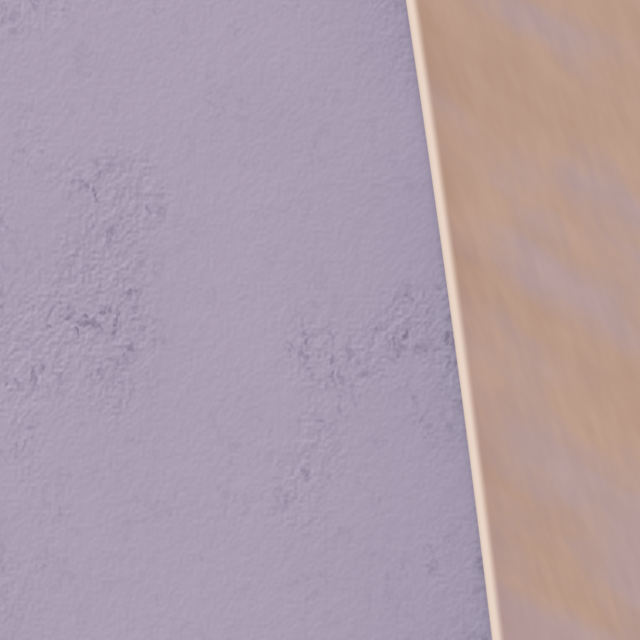
This texture is drawn by a WebGL 2 fragment shader. Its source:

```glsl
#version 300 es
precision highp float;
// Weathered lavender plaster beside a tan panel, parted by a slanted cream bevel.
// The seam is a slightly bowed line; plaster is embossed noise with cellular pits,
// and the panel is streaked noise stretched along its sloping grain.

#define EDGE_TOP 0.634
#define EDGE_BOTTOM 0.769
#define EDGE_BOW 0.004
#define BEVEL_WIDTH 0.017
#define RELIEF 0.048
#define PIT_DEPTH 0.085
#define SHADE_REACH 0.075
#define PLASTER vec3(0.672, 0.622, 0.704)
#define PLASTER_DARK vec3(0.610, 0.575, 0.655)
#define PANEL_TAN vec3(0.730, 0.605, 0.535)
#define PANEL_MAUVE vec3(0.710, 0.612, 0.606)
#define CREAM vec3(0.915, 0.835, 0.780)

uniform vec2 u_resolution;
out vec4 fragColor;

vec2 hash2(vec2 p) {
  vec3 q = fract(vec3(p.xyx) * vec3(0.1031, 0.1030, 0.0973));
  q += dot(q, q.yzx + 33.33);
  return fract((q.xx + q.yz) * q.zy);
}

float valueNoise(vec2 p) {
  vec2 i = floor(p), f = fract(p);
  f = f * f * (3.0 - 2.0 * f);
  float low = mix(hash2(i).x, hash2(i + vec2(1, 0)).x, f.x);
  float high = mix(hash2(i + vec2(0, 1)).x, hash2(i + vec2(1, 1)).x, f.x);
  return mix(low, high, f.y);
}

float fbm(vec2 p) {
  float sum = 0.0, weight = 0.5;
  for (int k = 0; k < 4; k++) {
    sum += weight * valueNoise(p);
    p = mat2(1.6, 1.2, -1.2, 1.6) * p + 17.3;
    weight *= 0.5;
  }
  return sum / 0.9375;
}

// Distance to the nearest scattered cell point
float cellular(vec2 p) {
  vec2 i = floor(p), f = fract(p);
  float nearest = 2.0;
  for (int y = -1; y <= 1; y++)
    for (int x = -1; x <= 1; x++) {
      vec2 cell = vec2(x, y);
      nearest = min(nearest, length(cell + hash2(i + cell) - f));
    }
  return nearest;
}

float plasterHeight(vec2 p) {
  return 0.65 * fbm(p * vec2(62.0, 50.0)) + 0.35 * valueNoise(p * 190.0);
}

vec3 plasterColor(vec2 p, float toSeam) {
  // Worn areas gather along the middle and toward the seam
  float worn = smoothstep(0.42, 0.68, fbm(p * vec2(7.0, 5.0) + 4.7));
  float middle = exp(-pow((p.y - 0.57) / 0.30, 2.0));
  worn *= 0.40 + 0.60 * middle;

  // Light from the upper left over the relief
  float slope = plasterHeight(p) - plasterHeight(p + vec2(-0.0028, 0.0036));
  float relief = slope * RELIEF * (1.2 + 2.6 * worn);

  // Irregular pits, warped and longer in height
  vec2 warp = vec2(fbm(p * 36.0), fbm(p * 36.0 + 9.1)) - 0.5;
  float pit = 1.0 - smoothstep(0.06, 0.42, cellular(p * vec2(48.0, 31.0) + warp * 2.2));
  pit *= smoothstep(0.46, 0.70, fbm(p * 24.0 + 31.0)) * (0.25 + worn);

  float cloud = fbm(p * 5.0 + 12.0) - 0.5;
  float dim = 0.22 * smoothstep(0.25, 0.75, p.x) + 0.18 * worn - 0.35 * cloud;
  dim += 0.38 * exp(-toSeam / SHADE_REACH) + 0.10 * (1.0 - p.y);
  vec3 color = mix(PLASTER + 0.006, PLASTER_DARK, clamp(dim, 0.0, 1.0));
  return color + relief - PIT_DEPTH * pit * vec3(1.0, 0.94, 0.88);
}

vec3 panelColor(vec2 p, float fromSeam) {
  // Broad stains slope down to the right; fine grain runs steeply
  vec2 stainAxis = vec2(p.x * 0.8 - p.y * 0.6, p.x * 0.6 + p.y * 0.8);
  vec2 grainAxis = vec2(p.x + p.y * 0.36, p.y - p.x * 0.36);
  float stain = fbm(stainAxis * vec2(4.5, 13.0) + 2.4);
  float grain = fbm(grainAxis * vec2(75.0, 15.0) + 6.0) - 0.5;
  float tan_ = smoothstep(0.28, 0.72, stain + 0.22 * (p.y - 0.5) + 0.18 * grain);
  vec3 color = mix(PANEL_MAUVE, PANEL_TAN, tan_);
  color += grain * vec3(0.035, 0.037, 0.045);
  color += (fbm(stainAxis * vec2(9.0, 25.0) + 20.0) - 0.5) * 0.035;
  return color - vec3(0.020, 0.026, 0.024) * exp(-fromSeam / 0.030);
}

void main() {
  vec2 p = gl_FragCoord.xy / u_resolution;
  float pixel = 1.0 / min(u_resolution.x, u_resolution.y);

  // Signed distance to the right of the seam
  float seam = mix(EDGE_BOTTOM, EDGE_TOP, p.y) + EDGE_BOW * 4.0 * p.y * (1.0 - p.y);
  float side = (p.x - seam) * 0.991;

  vec3 plaster = plasterColor(p, max(-side, 0.0));
  plaster -= 0.055 * exp(-max(-side, 0.0) / 0.005);
  vec3 panel = panelColor(p, max(side - BEVEL_WIDTH, 0.0));

  // Bevel: crisp on the plaster side, rolling softly into the panel
  float roll = smoothstep(BEVEL_WIDTH * 0.45, BEVEL_WIDTH * 1.25, side);
  vec3 bevel = CREAM - 0.05 * (1.0 - smoothstep(0.0, 0.005, side));
  vec3 right = mix(bevel, panel, roll);

  float cover = smoothstep(-pixel, pixel, side);
  fragColor = vec4(clamp(mix(plaster, right, cover), 0.0, 1.0), 1.0);
}
```
